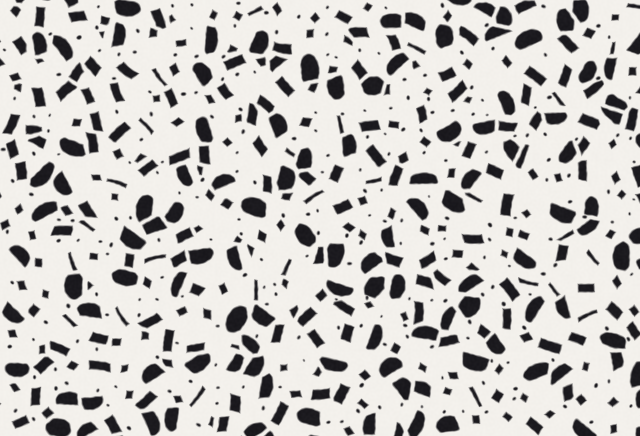
Reproduce this pattern procedurally as a Shadertoy shader.

```glsl
// Ink terrazzo: dark lens chips, bars, squares, slivers and specks on off-white paper.
// A weighted Voronoi layout gives each chip its own room and trims it with straight
// cuts; gradient noise roughens the outlines and grains the paper.

const vec3 PAPER = vec3(0.953, 0.943, 0.924);
const vec3 INK = vec3(0.105, 0.100, 0.118);
const float CHIP_ROWS = 16.0;
const float SPECK_ROWS = 21.0;
const float LENS_REACH = 0.52;
const float BAR_REACH = 0.38;
const float SQUARE_REACH = 0.16;
const float GAP = 0.075;
const float TAU = 6.28319;

vec3 hash3(vec2 p, float seed) {
    vec3 q = fract(vec3(p.xyx + seed * 17.3) * vec3(0.1031, 0.1030, 0.0973));
    q += dot(q, q.yxz + 33.33);
    return fract((q.xxy + q.yzz) * q.zyx);
}

vec2 gradientAt(vec2 corner) {
    float angle = TAU * hash3(corner, 5.0).x;
    return vec2(cos(angle), sin(angle));
}

float gradientNoise(vec2 p) {
    vec2 i = floor(p), f = fract(p);
    vec2 u = f * f * f * (f * (f * 6.0 - 15.0) + 10.0);
    vec2 e = vec2(1.0, 0.0);
    float a = dot(gradientAt(i), f);
    float b = dot(gradientAt(i + e), f - e);
    float c = dot(gradientAt(i + e.yx), f - e.yx);
    float d = dot(gradientAt(i + 1.0), f - 1.0);
    return mix(mix(a, b, u.x), mix(c, d, u.x), u.y);
}

vec2 rotate(vec2 p, float angle) {
    float c = cos(angle), s = sin(angle);
    return vec2(c * p.x - s * p.y, s * p.x + c * p.y);
}

float smoothMax(float a, float b, float k) {
    float h = max(k - abs(a - b), 0.0) / k;
    return max(a, b) + 0.25 * h * h * k;
}

float ellipse(vec2 p, vec2 r) {
    p += 1e-4;
    float k = length(p / r);
    return k * (k - 1.0) / length(p / (r * r));
}

float box(vec2 p, vec2 halfSize) {
    vec2 q = abs(p) - halfSize;
    return length(max(q, 0.0)) + min(max(q.x, q.y), 0.0);
}

// Site of a grid cell: position in xy, reach of its chip in z
vec3 chipSite(vec2 cell) {
    vec3 h = hash3(cell, 1.0);
    float reach = h.z < 0.31 ? LENS_REACH : h.z < 0.68 ? BAR_REACH : SQUARE_REACH;
    return vec3(cell + 0.5 + 0.72 * (h.xy - 0.5), reach);
}

float chipShape(vec2 p, vec2 cell, float reach) {
    vec3 h = hash3(cell, 2.0);
    vec3 g = hash3(cell, 3.0);
    p = rotate(p, TAU * h.x);
    if (reach == LENS_REACH) {
        vec2 r = reach * vec2(mix(0.85, 1.12, h.y), mix(0.52, 0.72, h.z));
        float d = ellipse(p, r);
        d = smoothMax(d, -p.y - r.y * mix(0.2, 1.0, g.x), 0.04);
        return smoothMax(d, p.x + 0.3 * p.y - r.x * mix(0.65, 1.1, g.y), 0.04);
    }
    p.x += (g.x - 0.5) * 0.7 * p.y;
    if (reach == SQUARE_REACH) {
        return box(p, reach * vec2(mix(0.65, 1.15, h.y), mix(0.6, 1.0, h.z)));
    }
    p.y += (g.y - 0.5) * 0.5 * p.x * p.x;
    float sliver = step(h.z, 0.2);
    float halfWidth = mix(mix(0.13, 0.18, h.z), 0.055 + 0.03 * p.x, sliver);
    return box(p, vec2(reach * mix(0.7, 1.08, h.y), halfWidth)) - 0.005;
}

// Distance to the chip that owns point p, in grid units
float chipField(vec2 p) {
    vec2 base = floor(p), ownerCell = base;
    vec3 owner = vec3(0.0);
    float nearest = 1e5;
    for (int k = 0; k < 25; k++) {
        vec2 cell = base + vec2(k % 5, k / 5) - 2.0;
        vec3 site = chipSite(cell);
        float power = dot(p - site.xy, p - site.xy) - 0.7 * site.z * site.z;
        if (power < nearest) { nearest = power; owner = site; ownerCell = cell; }
    }
    float d = chipShape(p - owner.xy, ownerCell, owner.z);
    for (int k = 0; k < 25; k++) {
        vec2 cell = base + vec2(k % 5, k / 5) - 2.0;
        if (cell == ownerCell) continue;
        vec3 site = chipSite(cell);
        float power = dot(p - site.xy, p - site.xy) - 0.7 * site.z * site.z;
        float border = 0.5 * (power - nearest) / length(site.xy - owner.xy);
        d = smoothMax(d, GAP - border, 0.03);
    }
    return d;
}

// Specks sit only where the chips leave clear paper
float speckField(vec2 uv) {
    vec2 cell = floor(uv * SPECK_ROWS);
    vec3 h = hash3(cell, 4.0);
    vec2 centre = (cell + 0.5 + 0.7 * (h.xy - 0.5)) / SPECK_ROWS;
    float clear = chipField(centre * CHIP_ROWS) / CHIP_ROWS;
    if (h.z > 0.75 || clear < 0.009) return 1.0;
    vec2 radius = mix(0.0022, 0.0050, h.z) * vec2(1.2, 0.85);
    return ellipse(rotate(uv - centre, TAU * h.x), radius);
}

void mainImage(out vec4 fragColor, in vec2 fragCoord) {
    vec2 uv = fragCoord / iResolution.y;
    float d = min(chipField(uv * CHIP_ROWS) / CHIP_ROWS, speckField(uv));
    d += 0.0016 * gradientNoise(uv * 85.0);

    // Soft ink edge, then fine grain on both materials
    float edge = max(0.0030, 0.7 / iResolution.y);
    float ink = 1.0 - smoothstep(-edge, edge, d);
    float grain = gradientNoise(uv * 140.0) + 0.6 * gradientNoise(uv * 37.0);
    vec3 color = mix(PAPER + 0.009 * grain, INK + 0.02 * grain, ink);
    fragColor = vec4(color, 1.0);
}
```
